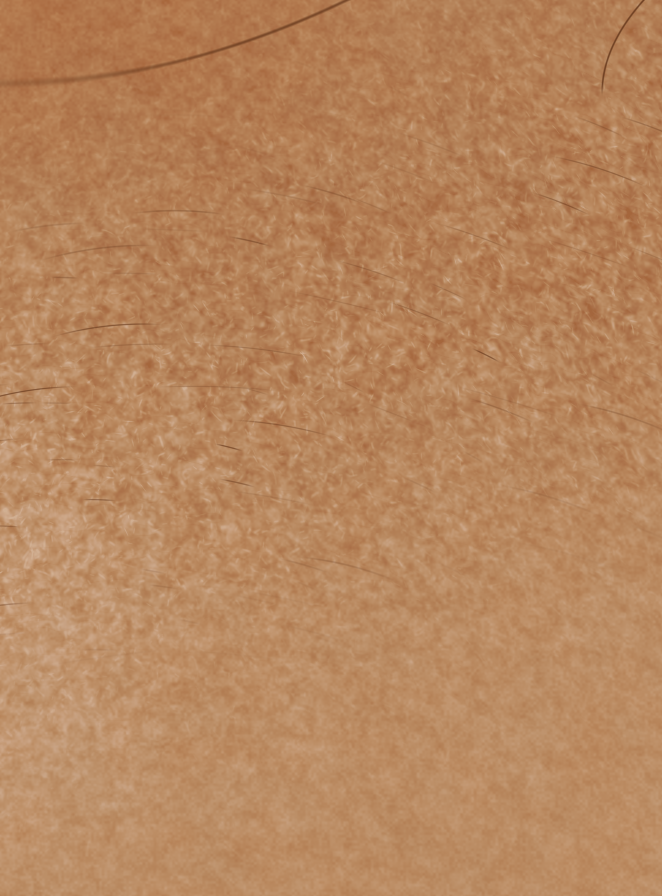
Give the GLSL for this texture, as a Shadertoy shader.

```glsl
// Close view of dry, finely creased skin with thin hairs and a shallow band of focus
#define GRAIN_SCALE 98.0
#define GRAIN_CONTRAST 0.32
#define FLAKE_SCALE 92.0
#define FLAKE_CONTRAST 0.48
#define FILM_GRAIN 0.12
#define FOCUS_WIDTH 0.33
#define HAIR_COUNT 84
#define HAIR_WIDTH 0.0008
#define SKIN_DARK vec3(0.672, 0.447, 0.292)
#define SKIN_LIGHT vec3(0.785, 0.632, 0.508)
#define HAIR_COLOR vec3(0.40, 0.22, 0.11)

vec2 hash22(vec2 p) {
    vec3 q = fract(p.xyx * vec3(0.1031, 0.1030, 0.0973));
    q += dot(q, q.yzx + 33.33);
    return fract((q.xx + q.yz) * q.zy);
}

// Smooth value noise from -1 to 1
float noise(vec2 p) {
    vec2 i = floor(p), f = fract(p);
    f = f * f * (3.0 - 2.0 * f);
    float low = mix(hash22(i).x, hash22(i + vec2(1, 0)).x, f.x);
    float high = mix(hash22(i + vec2(0, 1)).x, hash22(i + vec2(1, 1)).x, f.x);
    return 2.0 * mix(low, high, f.y) - 1.0;
}

vec2 rotate(vec2 p, float angle) {
    float c = cos(angle), s = sin(angle);
    return vec2(c * p.x + s * p.y, c * p.y - s * p.x);
}

// Soft line along x that fades at both ends
float stroke(vec2 p, float halfLength, float width) {
    float ends = 1.0 - smoothstep(0.35, 1.0, abs(p.x) / halfLength);
    return ends * (1.0 - smoothstep(0.0, width, abs(p.y)));
}

// Short pale scales, one per cell, at scattered angles
float flakes(vec2 p, float width) {
    vec2 cell = floor(p);
    float sum = 0.0;
    for (int y = -1; y <= 1; y++)
    for (int x = -1; x <= 1; x++) {
        vec2 id = cell + vec2(x, y);
        vec2 place = hash22(id), look = hash22(id + 71.7);
        vec2 d = rotate(p - id - place, 3.1416 * look.x);
        sum += look.y * look.y * stroke(d, 0.35 + 0.4 * place.y, width * (0.6 + 0.8 * place.x));
    }
    return min(sum, 1.3);
}

// Scattered arched hairs, level at the left and falling at the right
float fineHairs(vec2 p, float softness) {
    float cover = 0.0;
    for (int i = 0; i < HAIR_COUNT; i++) {
        vec2 seed = vec2(i, 3 * i + 11);
        vec2 place = hash22(seed), look = hash22(seed + 37.3);
        vec2 root = vec2(-0.05, 0.25) + place * vec2(0.81, 0.68);
        float angle = mix(0.08, -0.4, smoothstep(0.0, 0.5, root.x)) + 0.25 * (look.x - 0.5);
        vec2 d = rotate(p - root, angle);
        d.y += (0.2 + 1.2 * look.y) * d.x * d.x;
        float halfLength = mix(0.015, 0.08, look.x * look.x);
        float strength = mix(0.2, 0.85, look.y * look.y);
        cover = max(cover, strength * stroke(d, halfLength, HAIR_WIDTH + softness));
    }
    return cover;
}

// Two long hairs that enter from the top edge
float longHairs(vec2 p, float pixel) {
    float sweep = abs(p.y - 0.907 - 0.62 * p.x * p.x) / sqrt(1.0 + 1.54 * p.x * p.x);
    float width = mix(0.006, 0.0024, smoothstep(0.0, 0.25, p.x)) + 0.5 * pixel;
    float first = (1.0 - smoothstep(0.0, width, sweep)) * mix(0.25, 0.75, smoothstep(0.0, 0.3, p.x));
    float rise = p.y - 0.896;
    float hook = abs(p.x - 0.672 - 4.3 * rise * rise) / sqrt(1.0 + 74.0 * rise * rise);
    float second = (1.0 - smoothstep(0.0, 0.0013 + 0.5 * pixel, hook)) * smoothstep(-0.005, 0.012, rise);
    return max(first, 0.85 * second);
}

void mainImage(out vec4 fragColor, in vec2 fragCoord) {
    vec2 p = fragCoord / iResolution.y;
    float pixel = 1.0 / iResolution.y;
    float offFocus = (p.y - 0.49 - 0.35 * p.x) / FOCUS_WIDTH;
    float focus = exp(-offFocus * offFocus);

    // Skin coordinates bend with the creases
    vec2 skin = vec2(p.x, p.y - 0.05 * p.x + 0.3 * p.x * p.x);
    skin += 0.003 * vec2(noise(skin * 60.0), noise(skin * 60.0 + 19.0));

    // Broad light: pale at the left, dim toward the top
    float topLeft = smoothstep(0.72, 1.0, p.y) * (1.0 - smoothstep(0.1, 0.6, p.x));
    vec2 glow = (p - vec2(-0.03, 0.36)) / vec2(0.2, 0.32);
    float tone = mix(0.56, 0.31, smoothstep(0.25, 0.85, p.y));
    tone += 0.27 * exp(-dot(glow, glow)) - 0.2 * topLeft;
    tone += 0.03 * noise(p * 9.0);

    // Mottling, creases and flakes sharpen inside the focus band
    float mottle = noise(skin * GRAIN_SCALE) * mix(0.35, 0.9, focus);
    mottle += mix(0.15, 1.0, focus) * noise(rotate(skin, 0.6) * GRAIN_SCALE * 1.9 + 7.0);
    mottle += 0.25 * noise(skin * vec2(34.0, 60.0) + 31.0);
    float crease = 1.0 - abs(noise(skin * vec2(38.0, 110.0) + 53.0));
    float scales = flakes(skin * FLAKE_SCALE, mix(0.38, 0.2, focus));
    scales += 0.7 * flakes(skin * FLAKE_SCALE * 1.5 + 23.0, mix(0.45, 0.26, focus));
    tone += GRAIN_CONTRAST * mottle;
    tone -= 0.14 * focus * (pow(crease, 6.0) - 0.2);
    tone += FLAKE_CONTRAST * mix(0.15, 1.0, focus) * (scales - 0.2);
    tone += FILM_GRAIN * noise(p * 330.0);

    // Middle tones are warmer than a straight blend
    float shade = clamp(tone, -0.25, 1.3);
    vec3 color = mix(SKIN_DARK, SKIN_LIGHT, shade);
    color.b -= 0.09 * max(shade * (1.0 - shade), 0.0);
    float flush = 0.35 * noise(skin * 30.0 + 5.0) + topLeft;
    color += flush * vec3(0.010, -0.006, -0.014);

    float hair = fineHairs(p, 0.5 * pixel + 0.0012 * (1.0 - focus)) * 0.9 * focus * focus;
    hair = max(hair, longHairs(p, pixel));
    color = mix(color, HAIR_COLOR, hair);
    fragColor = vec4(color, 1.0);
}
```
